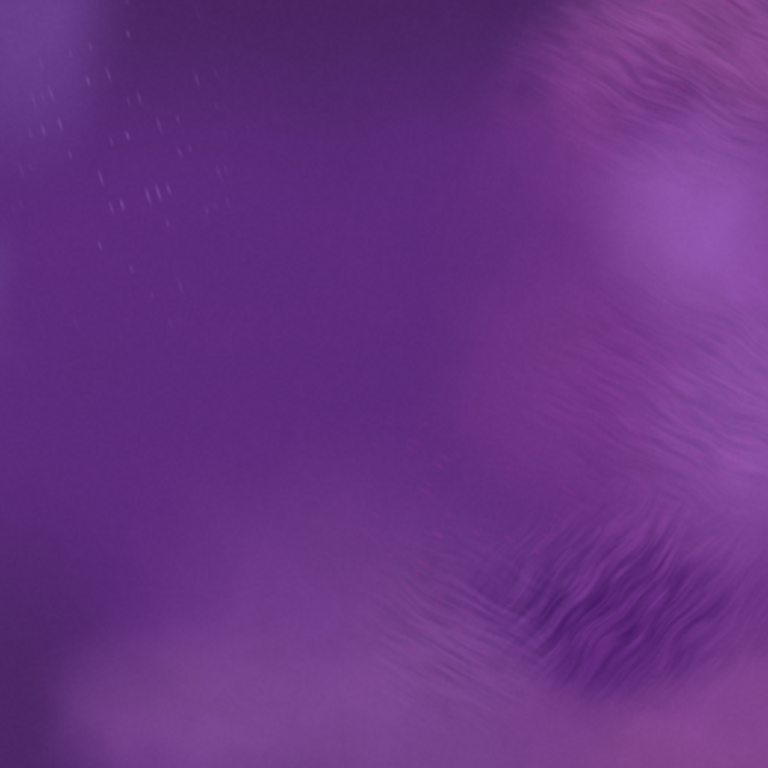
A WebGL 2 fragment shader for this background:

```glsl
#version 300 es
precision highp float;

uniform vec2 u_resolution;
out vec4 fragColor;

const vec3 VIOLET = vec3(0.365, 0.168, 0.490);
const vec3 NIGHT = vec3(0.285, 0.145, 0.385);
const vec3 SLATE = vec3(0.410, 0.245, 0.550);
const vec3 MAUVE = vec3(0.525, 0.280, 0.560);
const vec3 PLUM = vec3(0.475, 0.220, 0.540);
const vec3 LAVENDER = vec3(0.555, 0.325, 0.665);
const vec3 MIST = vec3(0.495, 0.290, 0.575);
const vec3 SHADOW = vec3(0.335, 0.130, 0.450);
const vec3 MAGENTA = vec3(0.650, 0.180, 0.560);
const vec3 PALE = vec3(0.560, 0.400, 0.680);

const float WARP = 0.085;          // bend of the cloud edges
const float BILLOW = 0.075;        // brightness change inside clouds
const float FIBRE = 0.13;          // strength of the brushed powder
const float GRAIN = 0.012;
const vec2 FIBRE_SCALE = vec2(22.0, 150.0);
const vec2 FLECK_SCALE = vec2(24.0, 75.0);
const float FALLING = -0.50;       // stroke directions in radians
const float RISING = 0.85;
const float STEEP = -1.25;

float hash(vec2 cell) {
    uvec2 k = uvec2(ivec2(cell)) * uvec2(1597u, 3571u);
    uint h = (k.x ^ k.y) * 2891u;
    h = (h ^ (h >> 13u)) * 40503u;
    h = (h ^ (h >> 11u)) * 60493u;
    return float((h ^ (h >> 15u)) & 65535u) / 65535.0;
}

float noise(vec2 p) {
    vec2 i = floor(p), f = fract(p);
    f = f * f * (3.0 - 2.0 * f);
    return mix(mix(hash(i), hash(i + vec2(1, 0)), f.x),
               mix(hash(i + vec2(0, 1)), hash(i + vec2(1, 1)), f.x), f.y);
}

float fbm(vec2 p) {
    float sum = 0.0, amp = 0.5;
    for (int i = 0; i < 5; i++) {
        sum += amp * noise(p);
        p = mat2(1.6, 1.2, -1.2, 1.6) * p + 7.3;
        amp *= 0.5;
    }
    return sum;
}

// Coordinates along and across a stroke direction
vec2 align(vec2 p, float angle) {
    float c = cos(angle), s = sin(angle);
    return vec2(c * p.x + s * p.y, c * p.y - s * p.x);
}

float puff(vec2 p, vec2 centre, vec2 radius) {
    return 1.0 - smoothstep(0.25, 1.6, length((p - centre) / radius));
}

float fibres(vec2 p, float angle) {
    vec2 q = align(p, angle) * FIBRE_SCALE;
    q.y += 2.5 * noise(p * 18.0);
    return 0.65 * noise(q) + 0.35 * noise(q * 1.9 + 31.0) - 0.5;
}

// Short tapered strokes, at most one in each cell
float flecks(vec2 p, float angle, float density) {
    vec2 q = align(p, angle) * FLECK_SCALE;
    vec2 cell = floor(q);
    float pick = hash(cell + 90.0);
    vec2 d = fract(q) - vec2(0.5, 0.3 + 0.4 * hash(cell + 170.0));
    float halfLength = mix(0.15, 0.42, hash(cell + 250.0));
    float body = smoothstep(1.0, 0.0, abs(d.x) / halfLength) * smoothstep(0.26, 0.04, abs(d.y));
    return body * step(pick, density) * (0.4 + 0.6 * hash(cell + 330.0));
}

void main() {
    vec2 p = gl_FragCoord.xy / u_resolution;
    vec2 bend = vec2(fbm(p * 5.0 + 3.0), fbm(p * 5.0 + 41.0)) - 0.48;
    vec2 q = p + WARP * 2.0 * bend;
    vec2 soft = p + WARP * 0.6 * bend;

    // Dark backdrop edges and the corner haze
    vec3 col = mix(VIOLET, NIGHT, 0.95 * smoothstep(0.72, 1.02, soft.y));
    col = mix(col, NIGHT, 0.85 * puff(soft, vec2(0.0, 0.04), vec2(0.15, 0.25)));
    col = mix(col, SLATE, 0.95 * puff(soft, vec2(0.03, 0.98), vec2(0.10, 0.16)));
    col = mix(col, SLATE, 0.45 * puff(q, vec2(0.0, 0.62), vec2(0.05, 0.09)));

    // Cloud on the right
    col = mix(col, PLUM, 0.90 * puff(q, vec2(0.96, 0.53), vec2(0.28, 0.34)));
    col = mix(col, PLUM, 0.50 * puff(q, vec2(0.70, 0.53), vec2(0.10, 0.13)));
    col = mix(col, PLUM, 0.75 * puff(q, vec2(0.79, 0.86), vec2(0.08, 0.13)));
    col = mix(col, MAUVE, 0.95 * puff(q, vec2(0.94, 0.96), vec2(0.18, 0.16)));
    col = mix(col, SHADOW, 0.35 * puff(q, vec2(0.85, 0.85), vec2(0.05, 0.06)));
    col = mix(col, LAVENDER, 0.95 * puff(soft, vec2(0.90, 0.72), vec2(0.11, 0.12)));
    col = mix(col, LAVENDER, 0.80 * puff(soft, vec2(0.98, 0.47), vec2(0.13, 0.18)));

    // Mist along the bottom and its dark hollow
    col = mix(col, MIST, 0.50 * puff(q, vec2(0.46, 0.18), vec2(0.22, 0.18)));
    col = mix(col, MIST, 0.75 * puff(q, vec2(0.27, 0.07), vec2(0.15, 0.13)));
    col = mix(col, MIST, 0.70 * puff(q, vec2(0.53, 0.05), vec2(0.18, 0.15)));
    col = mix(col, MAUVE, 0.90 * puff(q, vec2(0.93, 0.03), vec2(0.27, 0.13)));
    col = mix(col, SHADOW, 0.80 * puff(q, vec2(0.79, 0.20), vec2(0.11, 0.08)));

    // Soft billows, stronger where the cloud is bright
    float cloud = smoothstep(0.17, 0.30, col.g);
    col *= 1.0 + BILLOW * (0.25 + cloud) * 2.0 * (fbm(q * 9.0 + 60.0) - 0.48);

    // Brushed powder
    float falling = max(puff(p, vec2(0.90, 0.93), vec2(0.19, 0.14)),
                        max(0.6 * puff(p, vec2(0.90, 0.48), vec2(0.18, 0.15)),
                            0.8 * puff(p, vec2(0.60, 0.18), vec2(0.11, 0.11))));
    float rising = puff(p, vec2(0.81, 0.22), vec2(0.15, 0.11));
    float brush = falling * fibres(p, FALLING) + 1.5 * rising * fibres(p, RISING);
    col += FIBRE * brush * vec3(1.0, 0.65, 0.95);

    // Scattered flecks
    float warm = max(falling, puff(p, vec2(0.62, 0.30), vec2(0.16, 0.15)));
    col = mix(col, MAGENTA, 0.38 * warm * flecks(p, FALLING, 0.25));
    float cool = puff(p, vec2(0.15, 0.80), vec2(0.13, 0.20));
    col = mix(col, PALE, 0.48 * cool * flecks(p, STEEP, 0.30));

    col += GRAIN * (noise(p * 260.0) - 0.5);
    fragColor = vec4(clamp(col, 0.0, 1.0), 1.0);
}
```
